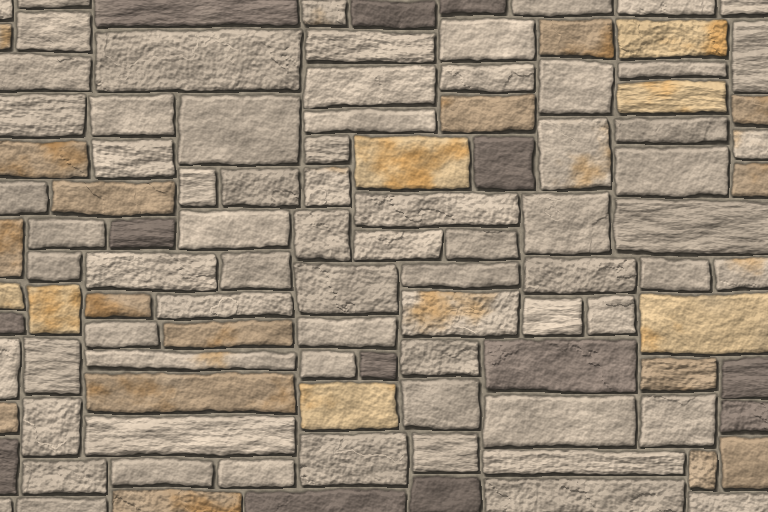
Write a Shadertoy shader that draws this texture.

```glsl
// Draws a wall of interlocking, rough-cut tan, ochre and dark stones in shadowed mortar.

#define CELL vec2(0.25, 0.155)    // mean block before it is split into stones
#define JITTER vec2(0.42, 0.31)   // wander of block corners, below 0.5
#define JOINT 0.0056              // half width of the mortar joints
#define ROUNDING 0.004            // corner radius of the stones
#define BEVEL 0.0030              // height of the worn stone edge
#define ROUGHNESS 0.0085          // height of the surface relief
#define RELIEF_LIGHT 0.42         // strength of the light on the relief
#define SHADOW_REACH 0.0080       // length of the shadow cast on mortar
#define LIGHT_DIR vec2(-0.45, 0.89)
#define MORTAR vec3(0.57, 0.53, 0.465)

struct Stone { vec4 box; vec2 id; };   // box holds min.xy, max.xy

vec2 hash2(vec2 p) {
    vec3 q = fract(p.xyx * vec3(0.1031, 0.1030, 0.0973));
    q += dot(q, q.yzx + 33.33);
    return fract((q.xx + q.yz) * q.zy);
}

float slopeAt(vec2 corner, vec2 offset) {
    float angle = 6.2832 * hash2(corner).x;
    return dot(vec2(cos(angle), sin(angle)), offset);
}

float gradientNoise(vec2 p) {
    vec2 i = floor(p), f = p - i, o = vec2(0.0, 1.0);
    vec2 u = f * f * f * (f * (f * 6.0 - 15.0) + 10.0);
    return 1.4 * mix(mix(slopeAt(i, f), slopeAt(i + o.yx, f - o.yx), u.x),
                     mix(slopeAt(i + o, f - o), slopeAt(i + 1.0, f - 1.0), u.x), u.y);
}

float fbm(vec2 p) {
    float sum = 0.0, amp = 1.0;
    for (int k = 0; k < 5; k++) {
        sum += amp * gradientNoise(p);
        p = mat2(1.98, 0.22, -0.22, 1.98) * p + 7.3;
        amp *= 0.53;
    }
    return sum;
}

vec2 corner(vec2 v) { return (v + JITTER * (2.0 * hash2(v + 57.0) - 1.0)) * CELL; }

// Pinwheel tiling: corners alternate between horizontal and vertical joints.
Stone findStone(vec2 p) {
    Stone s = Stone(vec4(p - 0.1, p + 0.1), vec2(0.0));
    vec2 base = floor(p / CELL);
    for (int k = 0; k < 9; k++) {
        vec2 c = base + vec2(k % 3 - 1, k / 3 - 1);
        vec2 a = corner(c), b = corner(c + vec2(1, 0));
        vec2 d = corner(c + vec2(0, 1)), e = corner(c + 1.0);
        bool even = mod(c.x + c.y, 2.0) < 0.5;
        vec4 box = even ? vec4(d.x, a.y, b.x, e.y) : vec4(a.x, b.y, e.x, d.y);
        if (all(greaterThanEqual(p, box.xy)) && all(lessThan(p, box.zw))) s = Stone(box, c + 71.0);
    }
    // Tall blocks become courses, long courses become shorter stones.
    for (int k = 0; k < 3; k++) {
        vec2 size = s.box.zw - s.box.xy, r = hash2(s.id + float(k) * 9.7);
        bool tall = size.y > min(0.105 + 0.11 * r.y, 0.5 * size.x + 0.09);
        bool wide = size.x > max(0.17, size.y * (2.4 + 3.6 * r.y));
        if (!tall && !wide) continue;
        vec2 cut = mix(s.box.xy, s.box.zw, 0.33 + 0.34 * r.x);
        bool upper = tall ? p.y > cut.y : p.x > cut.x;
        if (tall) { if (upper) s.box.y = cut.y; else s.box.w = cut.y; }
        else { if (upper) s.box.x = cut.x; else s.box.z = cut.x; }
        s.id += upper ? vec2(17.3, 3.1) : vec2(5.7, 29.9);
    }
    return s;
}

// Slightly skewed box with an uneven, chipped outline.
float stoneDistance(vec2 p, Stone s) {
    vec2 halfSize = 0.5 * (s.box.zw - s.box.xy) - JOINT - ROUNDING;
    vec2 q = p - 0.5 * (s.box.xy + s.box.zw), skew = 2.0 * hash2(s.id + 23.0) - 1.0;
    q = abs(q + q.yx * skew * vec2(0.05, 0.02)) - halfSize;
    float d = length(max(q, 0.0)) + min(max(q.x, q.y), 0.0) - ROUNDING;
    return d + 0.0030 * gradientNoise(p * 21.0 + s.id) + 0.0022 * gradientNoise(p * 62.0 + s.id);
}

// Surface height: worn edge, fine grain or layers, and faint cleft ledges.
float relief(vec2 p, Stone s) {
    vec2 kind = hash2(s.id + 3.3), q = p + s.id * 3.7;
    float layered = smoothstep(0.72, 0.86, kind.x);
    float grain = fbm(q * mix(vec2(12.0, 15.0), vec2(9.0, 34.0), layered));
    float cleft = gradientNoise(q * mat2(7.0, 3.0, -2.0, 5.0) + 0.22 * grain);
    float ledge = smoothstep(0.0, 0.07, cleft) * smoothstep(0.35, 0.6, kind.y);
    float pits = gradientNoise(q * 115.0) * mix(0.0007, 0.0022, step(0.7, kind.y));
    return BEVEL * smoothstep(0.0, 0.008, -stoneDistance(p, s))
         + ROUGHNESS * mix(mix(0.65, 1.1, kind.y), 0.72, layered) * grain
         + 0.0030 * ledge * (1.0 - layered) + pits;
}

vec3 stoneColor(vec2 p, Stone s) {
    vec2 pick = hash2(s.id + 11.9), q = p + s.id * 5.1;
    vec3 color = vec3(1.0, 0.918, 0.818) * mix(0.63, 0.765, pick.y);
    if (pick.x < 0.11) color = vec3(0.44, 0.395, 0.36) * mix(0.88, 1.2, pick.y);
    else if (pick.x < 0.20) color = vec3(0.77, 0.67, 0.52);
    else if (pick.x < 0.29) color = vec3(0.64, 0.555, 0.455);
    float stain = smoothstep(0.05, 0.9, fbm(q * vec2(6.0, 8.0)));
    color *= mix(vec3(1.0), vec3(0.96, 0.85, 0.68), stain * step(pick.x, 0.42) * step(0.11, pick.x));
    float bleach = smoothstep(0.1, 0.9, gradientNoise(q * 9.0 + 4.0));
    color = mix(color, vec3(0.77, 0.71, 0.63), 0.25 * bleach);
    return color * (1.0 + 0.08 * fbm(q * vec2(9.0, 14.0)) + 0.05 * gradientNoise(q * 130.0));
}

void mainImage(out vec4 fragColor, in vec2 fragCoord) {
    vec2 uv = fragCoord / iResolution.y;
    float pixel = 1.0 / iResolution.y;
    // Bend the joints slightly so that they look hand laid.
    vec2 p = uv + 0.0045 * vec2(gradientNoise(uv * 8.0), gradientNoise(uv * 7.0 + 31.0));
    Stone s = findStone(p);
    float d = stoneDistance(p, s);

    // Mortar with contact darkening and a cast shadow.
    float shade = smoothstep(-0.002, 0.005, stoneDistance(p + LIGHT_DIR * SHADOW_REACH, s));
    vec3 mortar = MORTAR * (1.0 + 0.12 * fbm(uv * 60.0));
    mortar *= mix(0.40, 1.0, shade) * mix(0.72, 1.0, smoothstep(0.0, 0.005, d));

    // Stone face lit along the slope toward the light.
    float reach = 0.003;
    float slope = (relief(p, s) - relief(p + LIGHT_DIR * reach, s)) / reach;
    vec3 face = stoneColor(p, s) * (1.0 + RELIEF_LIGHT * clamp(slope, -1.0, 0.4));
    face *= mix(0.84, 1.0, smoothstep(0.0, 0.005, -d));

    vec3 color = mix(face, mortar, smoothstep(-pixel, pixel, d));
    fragColor = vec4(clamp(color, 0.0, 1.0), 1.0);
}
```
